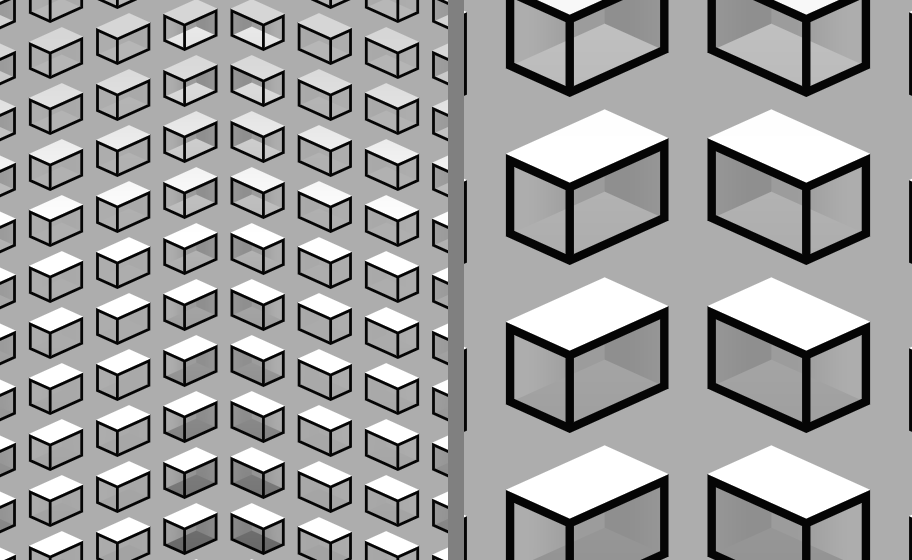
Left, the full canvas; right, a detail of the centre.
Write a WebGL 2 fragment shader that draws this pattern.

```glsl
#version 300 es
precision highp float;
// Rows of open, black-framed boxes with pale lids on grey, mirrored about the centre.
// Each column steps down a quarter row; boxes are cut from slanted V-shaped bounds,
// and the lids and the floors seen inside change shade with height.

uniform vec2 u_resolution;
out vec4 fragColor;

const float SLOPE = 0.45;              // slant of every receding edge
const float HALF_WIDTH = 0.484;
const float WALL = 0.49;               // box height, in rows
const float LINE = 0.05;               // frame thickness
const vec2 BACK = vec2(-0.104, 0.006); // rear corner of the lid
const vec2 FRONT = vec2(0.104, 0.443); // front corner of the lid

float pixel;

// Smoothed coverage of the region where d is negative.
float cover(float d) {
    return clamp(0.5 - d / pixel, 0.0, 1.0);
}

// Shade seen through the open sides: two rear walls and a floor.
float interior(vec2 p, float height) {
    float leftWall = 0.61 + 0.07 * smoothstep(0.0, 0.4, p.x);
    float rightWall = 0.56 + 0.03 * smoothstep(-0.2, -0.48, p.x);
    float wall = mix(rightWall, leftWall, cover(BACK.x - p.x));
    wall -= 0.05 * (1.0 - smoothstep(0.0, 0.35, height));
    float groundShade = 0.40 + 0.54 * height;
    float ground = BACK.y + WALL + SLOPE * abs(p.x - BACK.x) - p.y;
    return mix(wall, groundShade, cover(ground * 0.91));
}

void main() {
    // One unit is a row; x is mirrored and y runs downward.
    pixel = 10.0 / u_resolution.y;
    float height = gl_FragCoord.y / u_resolution.y;
    float x = abs(gl_FragCoord.x - 0.5 * u_resolution.x) * pixel;
    float column = floor(x / 1.2);
    float y = 10.0 * (1.0 - height) + 0.022 - 0.25 * column;
    vec2 p = vec2(x - 1.2 * column - 0.6, fract(y + 0.03) - 0.03);

    // Distances to the bounds of the lid and the sides.
    float outer = abs(p.x) - HALF_WIDTH;
    float seam = abs(p.x - FRONT.x);
    float below = (p.y - FRONT.y + SLOPE * seam) * 0.91;
    float behind = (BACK.y + SLOPE * abs(p.x - BACK.x) - p.y) * 0.91;
    float lid = max(outer, max(below, behind));
    float body = max(outer, max(-below, below - WALL * 0.91));
    float opening = max(body + LINE, 0.5 * LINE - seam);

    // The innermost and outermost columns show the strongest interior shading.
    float depth = abs(column - 1.5) > 1.0 ? 1.0 - 0.13 * column : 0.15;
    float glass = mix(0.68, interior(p, height), depth);
    float lidShade = mix(1.0, 0.84, smoothstep(0.56, 0.95, height));

    float shade = 0.68;
    shade = mix(shade, lidShade, cover(lid));
    shade = mix(shade, 0.02, cover(body));
    shade = mix(shade, glass, cover(opening));
    fragColor = vec4(vec3(shade), 1.0);
}
```
